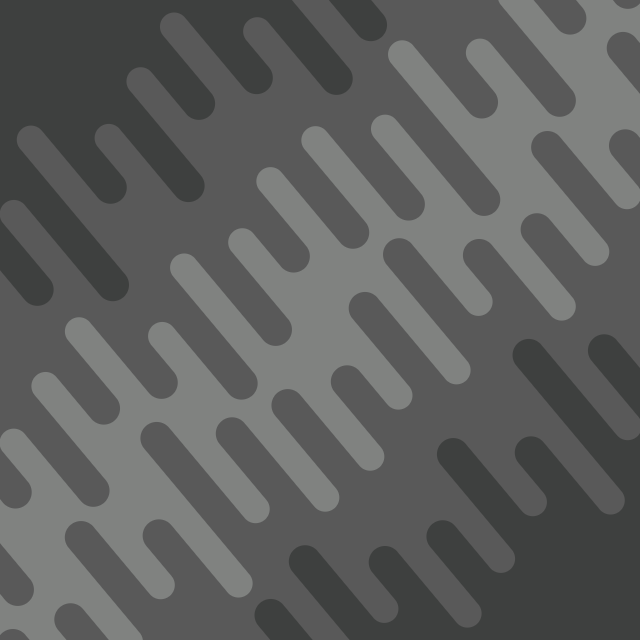
This pattern is drawn by a WebGL 1 fragment shader. Its source:

```glsl
precision highp float;
uniform vec2 u_resolution;

const float STRIPE = 0.04749;

// Finger length of stripe k; the irregular rhythm repeats every 20 stripes
float fingerLength(float k) {
  k = mod(k + 0.5, 20.0);
  vec4 group = k < 4.0 ? vec4(0.122, 0.074, 0.092, 0.046)
    : k < 8.0 ? vec4(0.022, 0.091, 0.053, 0.095)
    : k < 12.0 ? vec4(0.075, 0.039, 0.145, 0.111)
    : k < 16.0 ? vec4(0.026, 0.035, 0.102, 0.071)
    : vec4(0.014, 0.103, 0.041, 0.014);
  float i = mod(k, 4.0);
  return i < 1.0 ? group.x : i < 2.0 ? group.y : i < 3.0 ? group.z : group.w;
}

// Signed distance to a seam of interlocking round fingers, negative below it.
// Odd stripes reach up from the middle line, even stripes reach down.
float seam(float stripe, float depth) {
  bool rising = depth < 0.0;
  float k = rising ? 2.0 * floor(stripe * 0.5) + 1.0
                   : 2.0 * floor(stripe * 0.5 + 0.5);
  float past = max(abs(depth) - fingerLength(k), 0.0);
  float d = length(vec2((stripe - k) * STRIPE, past));
  return rising ? d - 0.0221 : 0.0254 - d;
}

float coverage(float d) {
  return clamp(0.5 - d * u_resolution.y, 0.0, 1.0);
}

void main() {
  vec2 p = gl_FragCoord.xy / u_resolution;
  p.y = 1.0 - p.y;

  // Slanted frame: across the stripes and along them
  float across = dot(p, vec2(0.767, -0.6415)) / STRIPE;
  float along = dot(p, vec2(0.6415, 0.767));

  // The two lower seams are the upper ones turned by half a circle
  float outer = max(seam(across + 13.169, along - 0.3095),
                    seam(15.848 - across, 1.1007 - along));
  float inner = max(seam(across + 2.0, along - 0.5794),
                    seam(24.705 - across, 0.8272 - along));

  vec3 charcoal = vec3(0.245, 0.252, 0.248);
  vec3 gray = vec3(0.349);
  vec3 silver = vec3(0.5, 0.51, 0.502);

  vec3 color = mix(charcoal, gray, coverage(outer));
  color = mix(color, silver, coverage(inner));
  gl_FragColor = vec4(color, 1.0);
}
```
